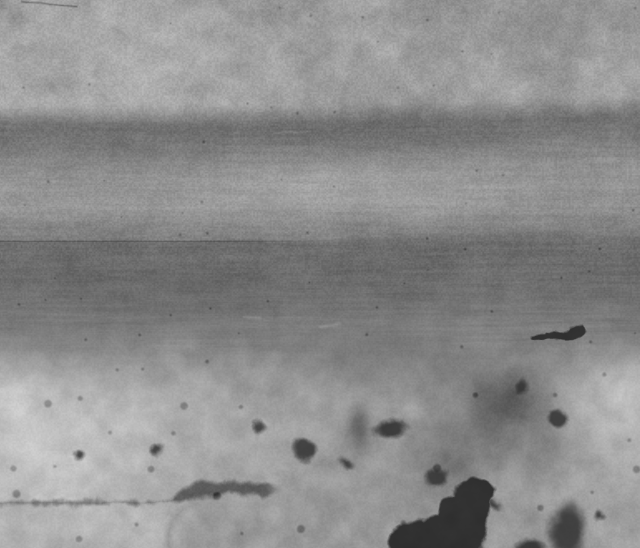
A WebGL 2 fragment shader for this texture:

```glsl
#version 300 es
precision highp float;
// Weathered grey plaster: a rounded ledge above a stained, speckled lower slab.
uniform vec2 u_resolution;
out vec4 fragColor;

#define WALL 0.61
#define GROOVE 0.43
#define LEDGE 0.585
#define SHADOW 0.42
#define SLAB 0.60
#define STAIN 0.19
#define MOTTLE 0.20
#define GRAIN 0.07
#define EDGE_WOBBLE 0.014

float hash(vec2 p) {
  vec3 q = fract(vec3(p.xyx) * 0.1031);
  q += dot(q, q.yzx + 33.33);
  return fract((q.x + q.y) * q.z);
}

float noise(vec2 p) {
  vec2 i = floor(p), f = fract(p);
  f = f * f * (3.0 - 2.0 * f);
  return mix(mix(hash(i), hash(i + vec2(1, 0)), f.x),
             mix(hash(i + vec2(0, 1)), hash(i + vec2(1, 1)), f.x), f.y);
}

// Centred on zero
float fbm(vec2 p) {
  float sum = 0.0, amp = 0.5;
  for (int i = 0; i < 5; i++) {
    sum += amp * (noise(p) - 0.5);
    p = mat2(1.6, 1.2, -1.2, 1.6) * p + 7.3;
    amp *= 0.5;
  }
  return sum;
}

float glow(vec2 p, vec2 centre, vec2 size) {
  vec2 d = (p - centre) / size;
  return exp(-dot(d, d));
}

float ellipse(vec2 p, vec2 centre, vec2 r) {
  return (length((p - centre) / r) - 1.0) * min(r.x, r.y);
}

float capsule(vec2 p, vec2 a, vec2 b, float r) {
  vec2 ab = b - a;
  return length(p - a - ab * clamp(dot(p - a, ab) / dot(ab, ab), 0.0, 1.0)) - r;
}

float cover(float d, float blur) { return 1.0 - smoothstep(-blur, blur, d); }

// Base tone of the wall, groove, ledge, crease and slab
float relief(vec2 p) {
  float tilted = p.y + 0.015 * p.x * p.x + 0.012 * fbm(p * vec2(4, 12));
  float v = WALL + 0.05 * glow(p, vec2(0.2, 0.12), vec2(0.2, 0.1))
          - 0.06 * glow(p, vec2(0.95, 0.03), vec2(0.2, 0.06));
  v = mix(v, GROOVE, smoothstep(0.19, 0.236, tilted));
  v = mix(v, LEDGE, smoothstep(0.232, 0.345, tilted));
  v += 0.04 * glow(p, vec2(0.62, 0.34), vec2(0.22, 0.05));
  float crease = p.y + 0.010 * smoothstep(0.5, 1.1, p.x);
  float soft = mix(0.002, 0.014, smoothstep(0.3, 0.8, p.x));
  v = mix(v, 0.50, smoothstep(0.37, 0.44, crease));
  v = mix(v, SHADOW, smoothstep(0.440 - soft, 0.440 + soft, crease));
  v -= 0.2 * cover(abs(crease - 0.440) - 0.0005, 0.0016) * (1.0 - smoothstep(0.4, 0.65, p.x));
  v = mix(v, 0.49, smoothstep(0.50, 0.62, p.y));
  float slab = SLAB + 0.17 * glow(p, vec2(0.0, 0.80), vec2(0.34, 0.16))
             + 0.07 * glow(p, vec2(0.15, 1.0), vec2(0.22, 0.1))
             + 0.12 * glow(p, vec2(1.13, 0.74), vec2(0.10, 0.14));
  float dip = 0.05 * glow(p, vec2(0.8, 0.68), vec2(0.25, 0.3));
  return mix(v, slab, smoothstep(0.595, 0.715, p.y - dip + 0.06 * fbm(p * 7.0)));
}

// Soft smudges, with a ring stain at the bottom left
float smudges(vec2 p) {
  float ring = abs(length(p - vec2(0.375, 0.985)) - 0.068);
  return 0.20 * glow(p, vec2(0.93, 0.735), vec2(0.07, 0.055))
       + 0.13 * glow(p, vec2(0.84, 0.83), vec2(0.08, 0.08))
       + 0.07 * glow(p, vec2(1.0, 0.80), vec2(0.07, 0.08))
       + 0.22 * glow(p, vec2(0.655, 0.78), vec2(0.02, 0.035))
       + 0.08 * glow(p, vec2(0.37, 0.97), vec2(0.06, 0.05))
       + 0.17 * cover(ring, 0.015) * (1.0 - smoothstep(0.31, 0.40, p.x)) * step(0.9, p.y);
}

// Dark blots: sharp large stains, then smaller soft spots
float blots(vec2 p) {
  vec2 w = p + EDGE_WOBBLE * 2.0 * vec2(fbm(p * 28.0), fbm(p * 28.0 + 40.0));
  float big = min(capsule(w, vec2(0.745, 0.985), vec2(0.80, 0.97), 0.033),
                  capsule(w, vec2(0.865, 0.905), vec2(0.845, 1.0), 0.034));
  big = min(big, capsule(w, vec2(0.825, 0.93), vec2(0.81, 1.0), 0.024));
  float bar = capsule(w, vec2(0.972, 0.613), vec2(1.062, 0.603), 0.004 + 0.08 * (clamp(w.x, 0.96, 1.06) - 0.96));
  bar = max(bar, abs(w.y - 0.609 + 0.1 * (w.x - 1.015)) - 0.011);
  float c = max(cover(big, 0.004), cover(bar, 0.0025));
  c = max(c, 0.85 * cover(ellipse(w, vec2(1.038, 0.975), vec2(0.030, 0.048)), 0.014));
  c = max(c, 0.9 * cover(ellipse(w, vec2(0.967, 1.005), vec2(0.026, 0.014)), 0.008));
  c = max(c, 0.9 * cover(ellipse(w, vec2(0.714, 0.782), vec2(0.026, 0.016)), 0.007));
  float spots = min(ellipse(w, vec2(0.552, 0.822), vec2(0.017)), ellipse(w, vec2(1.022, 0.764), vec2(0.020)));
  spots = min(spots, min(ellipse(w, vec2(0.798, 0.872), vec2(0.017)), ellipse(w, vec2(0.953, 0.707), vec2(0.012))));
  spots = min(spots, min(ellipse(w, vec2(0.473, 0.784), vec2(0.010)), ellipse(w, vec2(0.631, 0.840), vec2(0.011, 0.007))));
  spots = min(spots, min(ellipse(w, vec2(0.140, 0.828), vec2(0.009)), ellipse(w, vec2(0.289, 0.822), vec2(0.009))));
  spots = min(spots, min(ellipse(w, vec2(1.094, 0.935), vec2(0.008)), ellipse(w, vec2(0.902, 0.924), vec2(0.013, 0.008))));
  return max(c, 0.82 * cover(spots, 0.007));
}

// Sparse specks, one per jittered cell
float specks(vec2 p) {
  vec2 cell = floor(p * 17.0);
  vec2 spot = (cell + 0.2 + 0.6 * vec2(hash(cell), hash(cell + 31.0))) / 17.0;
  float r = mix(0.0015, 0.005, smoothstep(0.6, 0.75, p.y)) * (0.5 + hash(cell + 5.0));
  return step(0.76, hash(cell + 77.0)) * cover(length(p - spot) - r, 0.003);
}

void main() {
  vec2 p = gl_FragCoord.xy / u_resolution.y;
  p.y = 1.0 - p.y; // measured downward from the top edge
  float v = relief(p);

  // Mottling, brushed streaks and grain
  float smoothBand = smoothstep(0.18, 0.24, p.y) * (1.0 - smoothstep(0.58, 0.70, p.y));
  v += MOTTLE * mix(1.0, 0.45, smoothBand) * (0.6 * fbm(p * 9.0) + 0.7 * fbm(p * 32.0));
  v += 0.07 * smoothBand * fbm(p * vec2(9.0, 190.0));
  v += GRAIN * mix(1.0, 0.5, smoothstep(0.42, 0.62, p.y)) * (noise(p * 330.0) - 0.5);

  // Pale scratches and the hairline at the top left
  vec2 s = p + 0.008 * vec2(0.0, fbm(p * 25.0));
  float pale = min(capsule(s, vec2(0.50, 0.245), vec2(0.565, 0.240), 0.001), capsule(s, vec2(0.585, 0.597), vec2(0.62, 0.591), 0.002));
  pale = min(pale, capsule(s, vec2(0.445, 0.578), vec2(0.475, 0.579), 0.002));
  v += 0.08 * cover(pale, 0.004);
  v -= 0.25 * cover(capsule(s, vec2(0.04, 0.004), vec2(0.14, 0.013), 0.001), 0.003);

  // Ragged stain line, thickening into clumps on the right
  float clump = smoothstep(0.30, 0.36, p.x) * (1.0 - smoothstep(0.48, 0.51, p.x));
  float lineY = 0.917 - 0.024 * smoothstep(0.30, 0.37, p.x) + 0.012 * fbm(p * 20.0);
  float width = 0.003 + 0.010 * clump + 0.022 * fbm(p * vec2(45.0, 30.0));
  v -= 0.27 * cover(abs(p.y - lineY) - width, 0.007) * (1.0 - smoothstep(0.48, 0.52, p.x));

  v -= smudges(p) + 0.17 * specks(p);
  v = mix(v, STAIN + 0.03 * fbm(p * 40.0), blots(p));
  fragColor = vec4(vec3(clamp(v, 0.0, 1.0)), 1.0);
}
```
